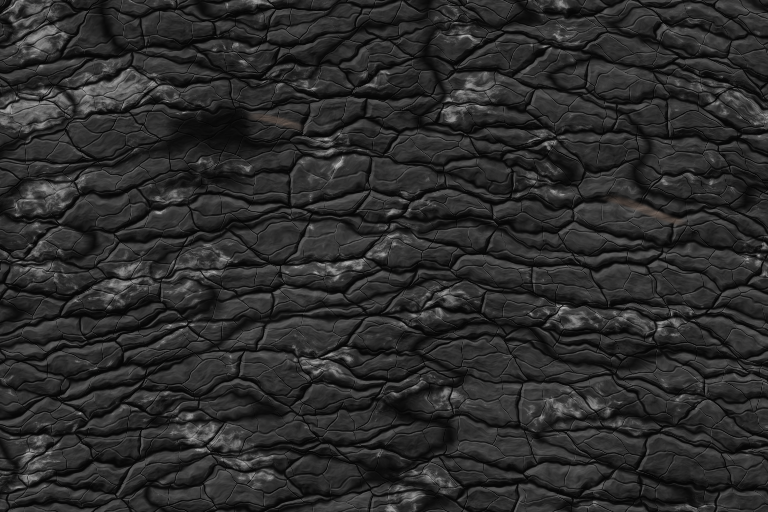
Write a Shadertoy shader that draws this texture.

```glsl
// Charred tree bark: cracked, overlapping black plates with ash flecks and slivers of bare wood.

vec2 hash2(vec2 cell) {
    vec3 a = fract((cell.xyx + 17.0) * vec3(0.1031, 0.1030, 0.0973));
    a += dot(a, a.yzx + 33.33);
    return fract((a.xx + a.yz) * a.zy);
}

float corner(vec2 cell, vec2 offset) {
    return dot(hash2(cell) * 2.0 - 1.0, offset);
}

float gradientNoise(vec2 p) {
    vec2 i = floor(p), f = fract(p);
    vec2 u = f * f * f * (f * (f * 6.0 - 15.0) + 10.0);
    vec2 e = vec2(1.0, 0.0);
    return mix(mix(corner(i, f), corner(i + e, f - e), u.x),
               mix(corner(i + e.yx, f - e.yx), corner(i + 1.0, f - 1.0), u.x), u.y);
}

float fbm(vec2 p) {
    float sum = 0.0, amp = 0.6;
    for (int i = 0; i < 4; i++) {
        sum += amp * gradientNoise(p);
        p = mat2(0.98, 0.2, -0.2, 0.98) * p * 2.0 + 5.3;
        amp *= 0.55;
    }
    return sum;
}

// Voronoi plates: x = distance to the nearest crack in canvas units, y = plate tone
vec2 plates(vec2 p, vec2 scale) {
    vec2 q = p * scale, cell = floor(q), f = fract(q);
    vec2 nearest = vec2(0.0), home = vec2(0.0);
    float best = 9.0;
    for (int y = -1; y <= 1; y++)
    for (int x = -1; x <= 1; x++) {
        vec2 g = vec2(x, y);
        vec2 r = g + hash2(cell + g) - f;
        if (dot(r, r) < best) { best = dot(r, r); nearest = r; home = g; }
    }
    float edge = 1.0;
    for (int y = -2; y <= 2; y++)
    for (int x = -2; x <= 2; x++) {
        vec2 g = home + vec2(x, y);
        vec2 r = g + hash2(cell + g) - f;
        vec2 across = r - nearest;
        if (dot(across, across) > 1e-4) {
            vec2 n = normalize(across), slope = n * scale;
            float d = dot(0.5 * (r + nearest), n) / length(slope);
            // upright cracks are thinner than level ones
            edge = min(edge, d * (1.0 + 1.3 * abs(normalize(slope).x)));
        }
    }
    return vec2(edge, hash2(cell + home + 40.0).x);
}

// Bends level rows into a low arch and roughens their outlines
vec2 flow(vec2 p) {
    vec2 f = p + vec2(0.0, 0.13 * (p.x - 0.75) * (p.x - 0.75));
    f.y += 0.05 * gradientNoise(p * 2.7);
    f += 0.022 * vec2(gradientNoise(p * 15.0), gradientNoise(p * 15.0 + 31.0));
    return f + 0.007 * vec2(gradientNoise(p * 52.0), gradientNoise(p * 52.0 + 9.0));
}

// x = height, y = crack openness (0 in the crack, 1 on the plate), z = plate tone
vec3 bark(vec2 p) {
    vec2 f = flow(p);
    vec2 plate = plates(f, vec2(7.0, 16.0));
    vec2 chip = plates(f + 3.7, vec2(15.0, 27.0));
    float seam = abs(gradientNoise(f * vec2(2.4, 9.0))) / 9.0;
    float edge = min(plate.x, seam + 0.001);
    float depth = 0.5 + 0.5 * smoothstep(-0.3, 0.3, gradientNoise(f * vec2(6.0, 9.0)));
    float open = smoothstep(0.0005, 0.0075 * depth, edge);
    float chipped = smoothstep(0.0, 0.003, chip.x);
    open *= mix(1.0, chipped, 0.55 * smoothstep(-0.25, 0.2, gradientNoise(f * 7.0 + 20.0)));
    float height = 0.011 * smoothstep(0.0, 0.019, edge) + 0.0025 * chipped;
    height += 0.009 * fbm(f * vec2(17.0, 32.0));
    return vec3(height, open, mix(plate.y, chip.y, 0.45));
}

void mainImage(out vec4 fragColor, in vec2 fragCoord) {
    vec2 p = fragCoord / iResolution.y;
    vec2 toLight = normalize(vec2(-0.4, 0.9));
    vec3 here = bark(p);

    // Light from above, with shade below overhanging plates
    float slope = (here.x - bark(p + toLight * 0.0025).x) / 0.0025;
    float overhang = bark(p + toLight * 0.011).x - here.x;
    float shade = 1.0 - 0.55 * smoothstep(0.002, 0.012, overhang);

    vec2 f = flow(p);
    float grain = fbm(f * vec2(45.0, 75.0) + 11.0);
    float tone = 0.185 + 0.07 * (here.z - 0.5) + 0.13 * grain;
    tone += 0.1 * clamp(slope, -1.0, 1.2);
    tone += 0.06 * gradientNoise(p * 3.0 + 8.0);

    // Ash, thicker towards the upper left
    float ashField = gradientNoise(f * vec2(7.0, 11.0) + 50.0) + 0.7 * grain;
    ashField += 0.12 * (1.0 - smoothstep(0.1, 0.6, length(p - vec2(0.15, 0.7))));
    float ash = smoothstep(0.2, 0.55, ashField);
    tone += ash * (0.2 + 0.35 * grain);

    tone = max(tone, 0.05) * shade * mix(0.22, 1.0, here.y);
    vec3 color = max(tone, 0.025) * vec3(1.0, 0.998, 0.995);

    // Slivers of bare wood along a slanting split
    float split = p.y - 0.775 + 0.22 * (p.x - 0.43) + 0.03 * gradientNoise(p * 6.0);
    float wood = 1.0 - smoothstep(0.003, 0.011, abs(split));
    wood *= smoothstep(0.4, 0.46, p.x) * smoothstep(0.0, 0.2, gradientNoise(p * vec2(5.0, 3.0) + 2.0));
    vec3 woodColor = vec3(0.37, 0.32, 0.29) * (1.0 + 0.8 * fbm(f * vec2(20.0, 160.0)));
    color = mix(color, woodColor, 0.75 * wood * shade);

    fragColor = vec4(color, 1.0);
}
```
